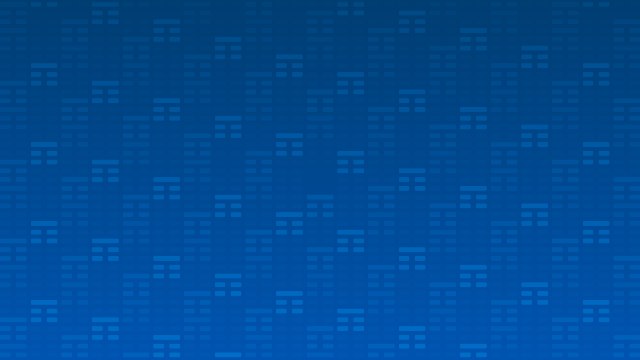
A Shadertoy shader for this pattern:

```glsl
// Columns of stepped three-line bar glyphs glowing over a vertical blue gradient

// Signed distance to a rounded rectangle
float roundedBox(vec2 p, vec2 halfSize, float radius) {
    vec2 d = abs(p) - halfSize + radius;
    return length(max(d, 0.0)) + min(max(d.x, d.y), 0.0) - radius;
}

// Brightness of a glyph: three glyphs stack into one repeat of nine lines
float glyphStrength(float glyph, float oddColumn) {
    if (glyph < 0.5) return mix(0.55, 1.0, oddColumn);
    if (glyph < 1.5) return mix(0.40, 0.12, oddColumn);
    return 0.13;
}

void mainImage(out vec4 fragColor, in vec2 fragCoord) {
    // Canvas heights, measured from the upper left
    vec2 p = vec2(fragCoord.x, iResolution.y - fragCoord.y) / iResolution.y;
    float pixel = 1.0 / iResolution.y;

    // Grid of lines
    vec2 pitch = vec2(0.08519, 0.02435);
    vec2 cell = floor(p / pitch);
    vec2 local = p - cell * pitch - vec2(0.0371, 0.0118);

    // Each column starts its repeat lower, odd ones in a separate diagonal
    float oddColumn = mod(cell.x, 2.0);
    float line = mod(cell.y - cell.x - 6.0 * oddColumn, 9.0);
    float glyph = floor(line / 3.0);
    float strength = glyphStrength(glyph, oddColumn);

    // A single faded glyph near the centre, with a brighter one below it
    if (cell.x == 10.0 && cell.y > 18.5 && cell.y < 24.5)
        strength = cell.y < 21.5 ? 0.04 : 0.75;

    // Solid top line on the lit glyphs, split lines elsewhere
    bool solid = mod(line, 3.0) < 0.5 && strength > 0.2;
    vec2 halfSize = vec2(solid ? 0.0371 : 0.0148, 0.0066);
    if (!solid) local.x = abs(local.x) - 0.0223;
    float bar = roundedBox(local, halfSize, 0.0035);
    float coverage = 1.0 - smoothstep(-0.5 * pixel, 0.5 * pixel, bar);

    // Gradient and bars, both brighter towards the bottom
    vec3 color = mix(vec3(0.0, 0.238, 0.44), vec3(0.0, 0.328, 0.69), p.y);
    float glow = mix(0.17, 0.58, p.y);
    color = mix(color, vec3(0.0, 0.50, 0.85), coverage * strength * glow);

    fragColor = vec4(color, 1.0);
}
```
